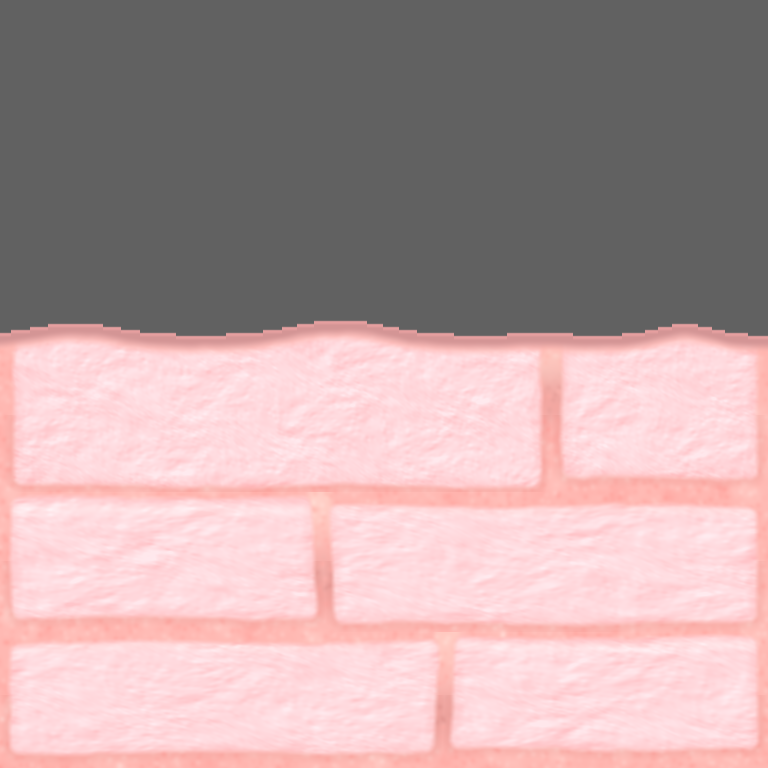
Write a WebGL 1 fragment shader that draws this texture.

```glsl
precision highp float;
uniform vec2 u_resolution;

#define BACKDROP vec3(0.38)
#define BRICK vec3(1.0, 0.853, 0.870)
#define MORTAR vec3(1.0, 0.722, 0.698)
#define RIM vec3(0.83, 0.585, 0.585)
#define STAIN vec3(0.90, 0.60, 0.58)
#define RIDGE_BASE 0.5635
#define RIDGE_STEPS 256.0
#define RELIEF 0.105
#define CORNER 0.012
#define GRAIN_SCALE 42.0

vec3 hash3(vec2 cell) {
  vec3 q = vec3(dot(cell, vec2(127.1, 311.7)),
                dot(cell, vec2(269.5, 183.3)),
                dot(cell, vec2(419.2, 371.9)));
  return fract(sin(q) * 4375.85);
}

// Soft cellular noise: each cell holds a bump of random sign
float bumps(vec2 p) {
  vec2 cell = floor(p);
  vec2 f = p - cell;
  float sum = 0.0;
  for (int j = -1; j <= 1; j++) {
    for (int i = -1; i <= 1; i++) {
      vec2 o = vec2(float(i), float(j));
      vec3 h = hash3(cell + o);
      vec2 d = o + h.xy - f;
      sum += (h.z * 2.0 - 1.0) * exp(-5.0 * dot(d, d));
    }
  }
  return sum;
}

float stoneHeight(vec2 p) {
  p += 0.007 * vec2(sin(p.y * 61.0 + p.x * 19.0), sin(p.x * 43.0 - p.y * 27.0));
  vec2 slanted = vec2(p.x + p.y * 0.4, p.y - p.x * 0.12);
  return bumps(slanted * GRAIN_SCALE)
       + 0.5 * bumps(slanted * GRAIN_SCALE * 2.1 + 7.3)
       + 0.25 * bumps(slanted * GRAIN_SCALE * 4.3 + 19.1);
}

float hump(float x, float center, float width) {
  float d = (x - center) / width;
  return exp(-d * d);
}

float ridge(float x) {
  return RIDGE_BASE + 0.0156 * hump(x, 0.098, 0.078)
       + 0.0195 * hump(x, 0.443, 0.085)
       + 0.0143 * hump(x, 0.892, 0.050)
       + 0.0030 * hump(x, 0.703, 0.040);
}

// Signed distance to a rounded brick; box = left, bottom, right, top
float brick(vec2 p, vec4 box) {
  vec2 d = abs(p - 0.5 * (box.xy + box.zw)) - 0.5 * (box.zw - box.xy) + CORNER;
  return length(max(d, 0.0)) + min(max(d.x, d.y), 0.0) - CORNER;
}

void main() {
  vec2 uv = gl_FragCoord.xy / u_resolution;
  float px = 1.0 / u_resolution.y;

  // Row layout: two bricks either side of a leaning joint
  vec4 leftBox = vec4(0.018, 0.367, 0.704, 0.590);
  vec4 rightBox = vec4(0.732, 0.377, 0.987, 0.590);
  float lean = 0.0;
  float rowMiddle = 0.46;
  if (uv.y < 0.177) {
    leftBox = vec4(0.013, 0.020, 0.569, 0.164);
    rightBox = vec4(0.589, 0.024, 0.987, 0.170);
    lean = -0.05;
    rowMiddle = 0.095;
  } else if (uv.y < 0.359) {
    leftBox = vec4(0.014, 0.195, 0.410, 0.353);
    rightBox = vec4(0.432, 0.188, 0.986, 0.341);
    lean = 0.05;
    rowMiddle = 0.27;
  }
  float topRow = step(0.359, uv.y);
  float joint = 0.5 * (leftBox.z + rightBox.x);

  // Ragged brick outlines
  vec2 p = uv;
  p.x += lean * (uv.y - rowMiddle) * sin(3.1416 * uv.x);
  p.y += 0.002 * sin(uv.x * 17.0 + uv.y * 9.0);
  float rough = bumps(uv * 35.0);
  float dist = min(brick(p, leftBox), brick(p, rightBox)) + 0.0025 * rough;
  float inside = 1.0 - smoothstep(-0.004 - px, 0.003 + px, dist);

  // Carved stone, lit from above left
  vec2 stone = uv * vec2(mix(0.55, 0.85, topRow), 1.0);
  float slope = stoneHeight(stone) - stoneHeight(stone + vec2(-0.0022, 0.0035));
  float broad = sin(uv.x * 21.0 + 3.0 * sin(uv.y * 13.0)) * sin(uv.y * 33.0 + uv.x * 8.0);
  vec3 face = BRICK + vec3(0.0, 1.0, 1.0) * (clamp(slope * RELIEF, -0.08, 0.06) + 0.008 * broad);
  face -= vec3(0.0, 0.045, 0.050) * smoothstep(-0.018, 0.0, dist);
  float upperLip = smoothstep(0.012, 0.0, abs(p.y - min(leftBox.w, rightBox.w) + 0.006));
  face += vec3(0.0, 0.04, 0.035) * upperLip;

  // Mottled mortar with stains low in the upright joints
  float grit = bumps(uv * 110.0);
  vec3 mortar = MORTAR + vec3(0.0, 0.04, 0.04) * (grit + rough);
  float upright = 1.0 - smoothstep(0.008, 0.022, abs(p.x - joint));
  float low = hump(uv.y, rowMiddle - 0.025 + 0.05 * topRow, 0.035);
  mortar += vec3(0.0, 0.07, 0.06) * upright * smoothstep(0.0, 0.07, uv.y - rowMiddle);
  mortar = mix(mortar, STAIN, upright * low * (0.55 + 0.35 * grit));
  float underside = smoothstep(0.012, 0.0, abs(dist - 0.003));
  mortar -= vec3(0.02, 0.03, 0.03) * underside * step(uv.y, rowMiddle);
  vec3 color = mix(mortar, face, inside);

  // Shaded rim beneath the wavy crest
  float crest = ridge(uv.x);
  float depth = crest - uv.y + 0.0015 * rough;
  color = mix(color, MORTAR, 0.75 * (1.0 - smoothstep(0.017, 0.030, depth)));
  color = mix(color, RIM, 1.0 - smoothstep(0.008, 0.023, depth));

  // Stepped silhouette with a thin bright lip
  float steppedCrest = floor(crest * RIDGE_STEPS + 0.5) / RIDGE_STEPS;
  float below = steppedCrest - uv.y;
  color += vec3(0.07, 0.04, 0.04) * (1.0 - smoothstep(0.002, 0.006, below));
  color = mix(BACKDROP, color, smoothstep(-px, px, below));
  gl_FragColor = vec4(clamp(color, 0.0, 1.0), 1.0);
}
```
